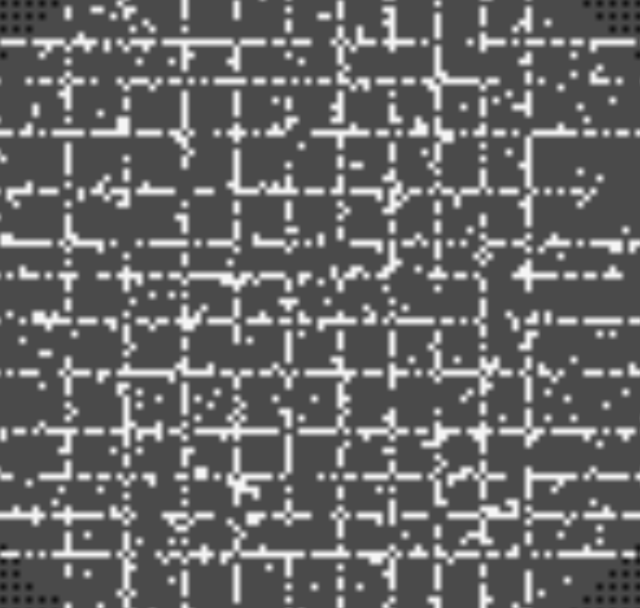
Give the GLSL for this pattern, as a Shadertoy shader.

```glsl
const float CELLS_ACROSS = 98.7;
const float GROUND = 0.29;
const float STROKE = 0.96;
const float PIT = 0.06;

float hash(vec2 p) {
    vec3 q = fract(vec3(p.xyx) * 0.1031);
    q += dot(q, q.yzx + 33.33);
    return fract((q.x + q.y) * q.z);
}

// Cells from an index to the nearest of several unevenly spaced lines.
float lineDistance(float index, int count, float first, float pitch, float sway, float rate) {
    float nearest = 1000.0;
    for (int i = 0; i < count; i++) {
        float k = float(i);
        float line = round(first + pitch * k + sway * sin(rate * k));
        nearest = min(nearest, abs(index - line));
    }
    return nearest;
}

// Dashes parted by single-cell gaps at local minima, plus a few longer breaks.
bool dashOn(float along, float lane, float gapLimit, float breakChance) {
    float here = hash(vec2(along, lane));
    float before = hash(vec2(along - 1.0, lane));
    float after = hash(vec2(along + 1.0, lane));
    bool gap = here < gapLimit && here < before && here < after;
    bool longBreak = hash(vec2(floor(along / 3.0), lane + 57.0)) < breakChance;
    return !gap && !longBreak;
}

// Grey level of one grid cell.
float cellShade(vec2 cell, vec2 gridSize) {
    float radius = length(cell + 0.5 - 0.5 * gridSize);
    float toColumn = lineDistance(cell.x, 10, 10.1, 8.1, 2.0, 0.45);
    float toRow = lineDistance(cell.y, 12, 6.0, 7.35, -1.5, 1.3);
    bool onColumn = toColumn < 0.5;
    bool onRow = toRow < 0.5;

    // Dark dot lattice in the corners
    bool evenCell = mod(cell.x, 2.0) < 0.5 && mod(cell.y, 2.0) < 0.5;
    if (radius > 61.2 && evenCell && !onColumn && !onRow) return PIT;

    // Dashed lines
    bool rowDash = dashOn(cell.x, cell.y + 211.0, 0.36, 0.07);
    bool columnDash = dashOn(cell.y, cell.x + 419.0, 0.42, 0.13);
    if (onRow && onColumn) return rowDash && columnDash ? STROKE : GROUND;
    if (onRow) return rowDash ? STROKE : GROUND;
    if (onColumn) return columnDash ? STROKE : GROUND;

    // Loose specks, denser beside the lines
    float chance = min(toColumn, toRow) < 1.5 ? 0.07 : 0.032;
    bool speck = radius < 58.0 && hash(cell + 733.0) < chance;
    return speck ? STROKE : GROUND;
}

void mainImage(out vec4 fragColor, in vec2 fragCoord) {
    vec2 fromTopLeft = vec2(fragCoord.x, iResolution.y - fragCoord.y);
    vec2 gridScale = vec2(CELLS_ACROSS / iResolution.x);
    vec2 gridSize = iResolution.xy * gridScale;

    // Soft blend between the four nearest cell centres
    vec2 p = fromTopLeft * gridScale - 0.5;
    vec2 cell = floor(p);
    vec2 t = p - cell;
    t = mix(t, smoothstep(0.0, 1.0, t), 0.35);

    float upper = mix(cellShade(cell, gridSize), cellShade(cell + vec2(1, 0), gridSize), t.x);
    float lower = mix(cellShade(cell + vec2(0, 1), gridSize), cellShade(cell + vec2(1, 1), gridSize), t.x);
    fragColor = vec4(vec3(mix(upper, lower, t.y)), 1.0);
}
```
